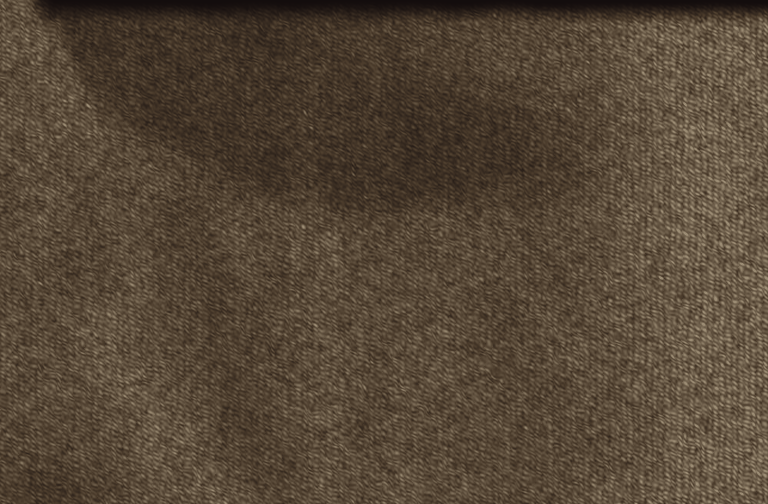
Reproduce this texture procedurally as a Shadertoy shader.

```glsl
// Worn brown twill cloth under uneven light, with a dark fold along the top.
// Broad tone comes from soft shapes and noise; the weave is staggered columns
// of short slanted stitches, broken up by jitter and fibre noise.

#define STITCH vec2(0.0122, 0.0093)  // stitch size, in canvas heights
#define SLANT 0.78                   // fall of a stitch across its column
#define JITTER 0.38                  // random shift of stitches, in rows
#define WEAVE 0.54                   // stitch contrast
#define GRAIN 0.40                   // fine fibre contrast
#define BASE_TONE 0.665
#define SHADE_DEPTH 0.24             // darkness of the large brushed patch
#define INK vec3(0.075, 0.05, 0.05)
#define BROWN vec3(0.29, 0.23, 0.168)
#define PALE vec3(0.48, 0.42, 0.338)

const float TAU = 6.2831853;

float hash(vec2 p) {
    vec3 a = fract(p.xyx * 0.1031);
    a += dot(a, a.yzx + 33.33);
    return fract((a.x + a.y) * a.z);
}

float noise(vec2 p) {
    vec2 i = floor(p), f = fract(p);
    f = f * f * (3.0 - 2.0 * f);
    return mix(mix(hash(i), hash(i + vec2(1, 0)), f.x),
               mix(hash(i + vec2(0, 1)), hash(i + vec2(1, 1)), f.x), f.y);
}

// Soft stroke from a to b, 1 on its axis
float streak(vec2 p, vec2 a, vec2 b, float width) {
    vec2 ab = b - a;
    float t = clamp(dot(p - a, ab) / dot(ab, ab), 0.0, 1.0);
    float d = length(p - a - ab * t) / width;
    return exp(-d * d);
}

// Broad light and shade; s is measured down from the top left
float clothTone(vec2 s) {
    vec2 w = s + 0.07 * (vec2(noise(s * 9.0), noise(s * 9.0 + 40.0)) - 0.5);

    // Dark brushed patch, cut off at the upper right by a crease
    float lowerEdge = 0.43 * (1.0 - exp(-5.5 * max(w.x - 0.07, 0.0)));
    float patchMask = 1.0 - smoothstep(-0.07, 0.045, w.y - lowerEdge);
    patchMask *= 1.0 - smoothstep(0.90, 1.42, w.x);
    float creaseY = 0.17 + 0.172 * (s.x - 0.85);
    float aboveCrease = 1.0 - smoothstep(-0.06, 0.03, s.y - creaseY);
    patchMask *= 1.0 - 0.8 * aboveCrease * smoothstep(0.60, 1.10, s.x);

    float tone = BASE_TONE - SHADE_DEPTH * patchMask;
    tone += 0.21 * smoothstep(1.08, 1.45, w.x);
    tone += 0.08 * streak(s, vec2(0.88, 0.175), vec2(1.40, 0.265), 0.009);

    // Brushed streaks of the nap
    tone += 0.10 * streak(w, vec2(0.20, 0.66), vec2(0.44, 0.96), 0.07);
    tone += 0.05 * streak(w, vec2(0.03, 0.05), vec2(0.13, 0.20), 0.07);
    tone += 0.05 * streak(w, vec2(0.62, 0.20), vec2(0.85, 0.08), 0.09);
    tone -= 0.09 * streak(w, vec2(0.36, 0.46), vec2(0.50, 0.92), 0.08);
    tone -= 0.08 * streak(w, vec2(0.15, 0.40), vec2(0.14, 0.58), 0.07);
    tone -= 0.16 * streak(w, vec2(0.00, 1.00), vec2(0.12, 1.00), 0.10);
    tone -= 0.05 * streak(w, vec2(1.03, 0.65), vec2(1.05, 0.95), 0.12);

    // Faint upright bands and mottling
    tone += 0.08 * (noise(s * vec2(11.0, 2.5) + 7.0) - 0.5);
    tone += 0.07 * (noise(s * vec2(24.0, 13.0) + 19.0) - 0.5);
    return tone;
}

// Returns stitch brightness around zero; rare stitches catch the light
float twill(vec2 p, float rib) {
    p += 0.007 * (vec2(noise(p * 55.0), noise(p * 55.0 + 70.0)) - 0.5);
    vec2 q = p / STITCH;
    float column = floor(q.x);
    float across = q.x - column - 0.5;
    float row = q.y + 0.5 * column + SLANT * across;
    row += JITTER * (hash(vec2(column, 5.0)) + noise(vec2(column * 7.3, q.y * 0.6)) - 1.0);
    float rnd = hash(vec2(column, floor(row + 0.5)) + 11.0);

    float ridge = 0.5 + 0.5 * cos(TAU * row);
    float body = 0.5 + 0.5 * cos(TAU * across);
    float stitch = ridge * mix(0.42, 1.0, body) * (0.5 + rnd);
    float glint = smoothstep(0.996, 1.0, rnd) * ridge * body;
    return stitch - 0.355 + 1.1 * glint + rib * (body - 0.5);
}

void mainImage(out vec4 fragColor, in vec2 fragCoord) {
    vec2 p = fragCoord / iResolution.y;
    vec2 s = vec2(p.x, 1.0 - p.y);

    // Fade the weave where stitches get too small to resolve
    float detail = 1.0 - smoothstep(0.40, 0.90, 1.0 / (iResolution.y * STITCH.y));
    float rib = 0.22 * smoothstep(0.95, 1.45, s.x);
    float fibre = noise(p * 210.0) + noise(p * 110.0 + 31.0) - 1.0;
    float tone = clothTone(s);
    tone *= 1.0 + detail * (WEAVE * twill(p, rib) + GRAIN * fibre);

    // Dark fold along the top, open at the left corner
    float fold = 1.0 - smoothstep(0.004, 0.058, s.y + 0.006 * noise(s * 12.0));
    tone *= 1.0 - fold * smoothstep(0.04, 0.11, s.x);

    tone = clamp(tone, 0.0, 1.35);
    vec3 color = tone < 0.5 ? mix(INK, BROWN, tone * 2.0)
                            : mix(BROWN, PALE, tone * 2.0 - 1.0);
    fragColor = vec4(color, 1.0);
}
```
